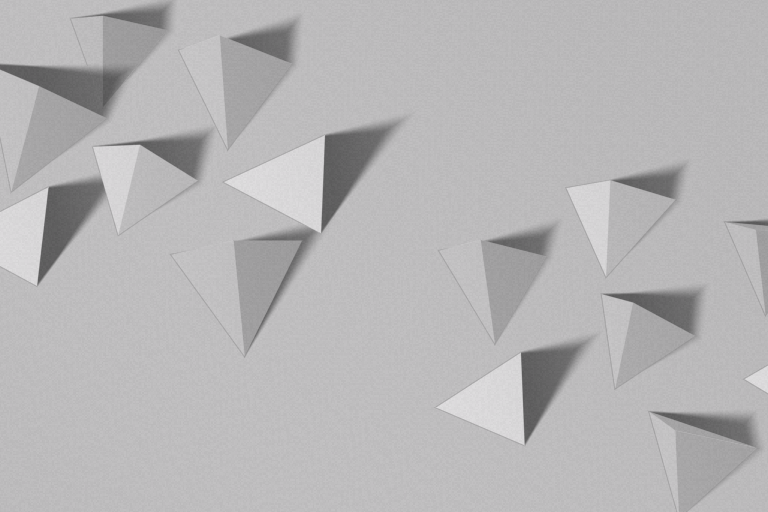
Reproduce this background procedurally as a Shadertoy shader.

```glsl
// Grey paper pyramids in two loose clusters, casting long soft shadows on grey card.

const int   CLUSTERS = 2;
const int   RING = 6;                                // pieces around each central piece
const vec2  CENTER[2] = vec2[2](vec2(0.28, 0.64), vec2(1.25, 0.33));
const vec2  RADII[2]  = vec2[2](vec2(0.27, 0.26), vec2(0.34, 0.24));
const vec2  ARC[2]    = vec2[2](vec2(-47.0, 49.0), vec2(-72.0, 56.0)); // start, step in degrees
const vec2  SIZE = vec2(0.108, 0.152);               // smallest and largest base radius
const vec2  SHADOW_THROW = vec2(1.18, 0.2);          // shadow length per unit of size
const vec2  TO_LIGHT = vec2(-0.95, -0.3);
const vec2  SHADOW_DEPTH = vec2(0.50, 0.61);         // at the contact and at the tip
const vec2  SHADOW_SOFT  = vec2(0.003, 0.02);
const float GROUND = 0.735;
const float PAPER = 0.725;
const float RIDGE = 0.83;
const float TIPPED = 0.85;
const float GRAIN = 0.028;
const float GRAIN_CELLS = 342.0;
const vec3  TINT = vec3(1.0, 0.994, 1.0);

float hash(vec2 p) {
    return fract(sin(dot(p, vec2(127.1, 311.7))) * 43758.5453);
}

vec2 polar(float degrees) {
    float a = radians(degrees);
    return vec2(cos(a), sin(a));
}

// Outward normal of an edge of a counter-clockwise shape
vec2 edgeNormal(vec2 a, vec2 b) {
    vec2 e = b - a;
    return vec2(e.y, -e.x) / max(length(e), 1e-5);
}

float edgeDistance(vec2 p, vec2 a, vec2 b) {
    return dot(p - a, edgeNormal(a, b));
}

// Distance to the convex hull of a triangle and one more point
float hullDistance(vec2 p, vec2 v[3], vec2 tip) {
    float d = -1.0;
    for (int i = 0; i < 3; i++) {
        vec2 a = v[i], next = v[(i + 1) % 3], prev = v[(i + 2) % 3];
        bool faces = edgeDistance(tip, a, next) > 1e-4;
        bool prevFaces = edgeDistance(tip, prev, a) > 1e-4;
        if (!faces) d = max(d, edgeDistance(p, a, next));
        if (faces && !prevFaces) d = max(d, edgeDistance(p, a, tip));
        if (!faces && prevFaces) d = max(d, edgeDistance(p, tip, a));
    }
    return d;
}

float coverage(float d) {
    float px = 0.8 / iResolution.y;
    return 1.0 - smoothstep(-px, px, d);
}

// Adds one pyramid: surface.x is the paper tone, surface.y the light reaching it
void addPyramid(inout vec2 surface, vec2 p, vec2 center, vec2 seed, bool tipped) {
    float size = mix(SIZE.x, SIZE.y, hash(seed + 1.3));
    float turn = tipped ? 46.0 : mix(-15.0, 32.0, hash(seed + 2.7));
    vec2 v[3];
    for (int i = 0; i < 3; i++) {
        float wobble = 16.0 * (hash(seed + 5.1 + float(i)) - 0.5);
        v[i] = center + size * polar(140.0 + turn + wobble + 115.0 * float(i));
    }
    vec2 lean = vec2(mix(-0.3, 0.15, hash(seed + 3.9)), mix(0.4, 0.8, hash(seed + 4.3)));
    vec2 apex = tipped ? v[2] : center + size * lean;

    // Shadow, blurring and fading away from the apex
    vec2 reach = size * SHADOW_THROW;
    float along = clamp(dot(p - apex, reach) / dot(reach, reach), 0.0, 1.0);
    float blur = mix(SHADOW_SOFT.x, SHADOW_SOFT.y, along);
    float lit = smoothstep(-blur, blur, hullDistance(p, v, apex + reach));
    surface.y = min(surface.y, mix(mix(SHADOW_DEPTH.x, SHADOW_DEPTH.y, along), 1.0, lit));

    // Silhouette in the ridge tone, then the visible facets
    float body = coverage(hullDistance(p, v, apex));
    surface = mix(surface, vec2(RIDGE, 1.0), body);
    float paper = PAPER + mix(-0.07, 0.035, hash(seed + 8.3));
    float falloff = 0.12 * dot(p - center, TO_LIGHT);
    for (int i = 0; i < 3; i++) {
        vec2 a = v[i], b = v[(i + 1) % 3];
        if (edgeDistance(apex, a, b) > -1e-4) continue;
        float d = max(edgeDistance(p, a, b),
                  max(edgeDistance(p, b, apex), edgeDistance(p, apex, a)));
        float tone = paper + 0.075 * dot(edgeNormal(a, b), TO_LIGHT);
        surface.x = mix(surface.x, (tipped ? TIPPED : tone) + falloff, coverage(d));
    }
}

void mainImage(out vec4 fragColor, in vec2 fragCoord) {
    vec2 p = fragCoord / iResolution.y;
    vec2 surface = vec2(GROUND + 0.012 * sin(2.2 * p.x + 1.5 * p.y), 1.0);

    // A ring of pieces, then the central one, in each cluster
    for (int c = 0; c < CLUSTERS; c++) {
        for (int k = 0; k <= RING; k++) {
            vec2 seed = vec2(float(k), float(c) * 17.0);
            vec2 jitter = 0.03 * (vec2(hash(seed + 6.1), hash(seed + 7.7)) - 0.5);
            vec2 spoke = RADII[c] * polar(ARC[c].x + ARC[c].y * float(k));
            vec2 center = CENTER[c] + jitter + (k < RING ? spoke : vec2(0.0));
            addPyramid(surface, p, center, seed, k % 4 == 1);
        }
    }

    // Fine paper grain
    float grain = GRAIN * (hash(floor(p * GRAIN_CELLS)) - 0.5);
    fragColor = vec4(TINT * (surface.x * surface.y + grain), 1.0);
}
```
